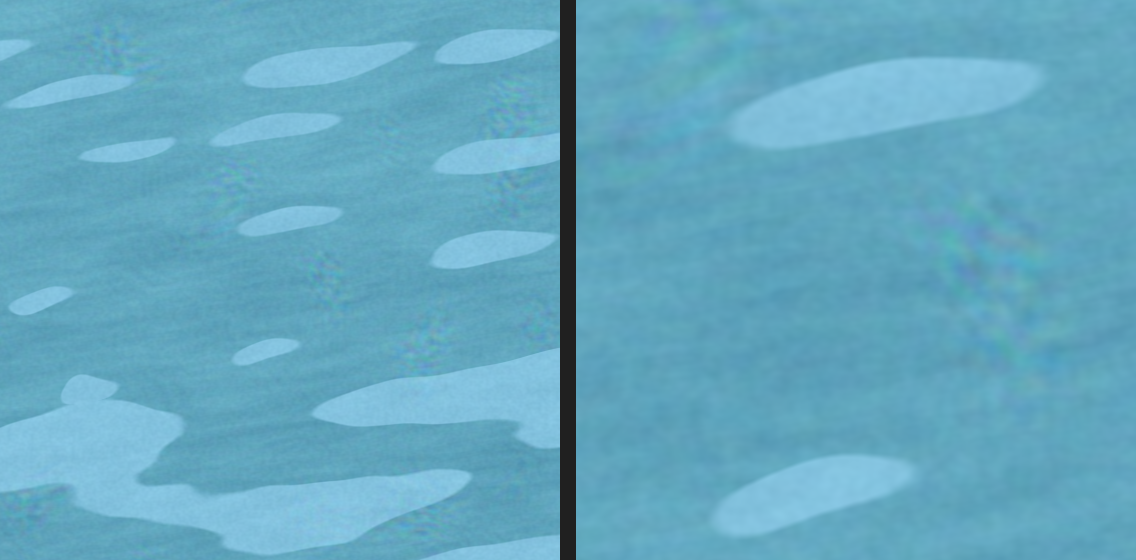
Left: the whole. Right: its middle third, enlarged.
This texture is drawn by a WebGL 1 fragment shader. Its source:

```glsl
precision highp float;
// Pale sky reflections on rippled teal water, seen at a low angle.
// Scattered tapered lenses thin out upward; thresholded gradient noise
// merges into long bands below. Streaks and faint colour grain go on top.
uniform vec2 u_resolution;

vec2 hash2(vec2 p) {
  p = vec2(dot(p, vec2(127.1, 311.7)), dot(p, vec2(269.5, 183.3)));
  return fract(sin(p) * 43758.545);
}

vec2 gradientAt(vec2 cell) {
  float angle = 6.2832 * hash2(cell).x;
  return vec2(cos(angle), sin(angle));
}

float noise(vec2 p) {
  vec2 i = floor(p), f = fract(p);
  vec2 u = f * f * f * (f * (f * 6.0 - 15.0) + 10.0);
  vec2 e = vec2(1.0, 0.0);
  float low = mix(dot(gradientAt(i), f), dot(gradientAt(i + e), f - e), u.x);
  float high = mix(dot(gradientAt(i + e.yx), f - e.yx),
                   dot(gradientAt(i + 1.0), f - 1.0), u.x);
  return mix(low, high, u.y);
}

float fbm(vec2 p) {
  float sum = 0.0, amp = 0.6;
  for (int i = 0; i < 4; i++) {
    sum += amp * noise(p);
    p = p * 2.03 + 17.3;
    amp *= 0.55;
  }
  return sum;
}

// Coverage of tapered lenses, one per jittered cell
float lenses(vec2 s) {
  vec2 size = vec2(0.36, 0.125);
  vec2 home = floor(s / size);
  float cover = 0.0;
  for (int j = -1; j <= 1; j++) {
    for (int i = -1; i <= 1; i++) {
      vec2 cell = home + vec2(float(i), float(j));
      vec2 place = hash2(cell + 3.7), shape = hash2(cell + 41.2);
      vec2 center = (cell + 0.2 + 0.6 * place) * size;
      float halfLength = mix(0.045, 0.16, shape.x);
      float halfWidth = mix(0.010, 0.021, shape.y) + 0.07 * halfLength;
      vec2 d = s - center;
      float along = d.x / halfLength;
      d.y -= 0.04 * d.x + 0.004 * sin(along * 2.5 + 6.0 * place.x);
      float taper = halfWidth * (1.0 - 0.45 * clamp(along, -1.2, 1.2) * (shape.y - 0.2));
      float edge = (length(vec2(along, d.y / taper)) - 1.0) * taper;
      float present = step(0.26, hash2(cell + 9.1).y) * step(0.27, center.y);
      cover = max(cover, present * (1.0 - smoothstep(-0.002, 0.002, edge)));
    }
  }
  return cover;
}

// Broad joined reflections, denser toward the bottom
float bands(vec2 s) {
  float field = 0.9 * noise(s * vec2(2.3, 8.5) + vec2(5.2, 8.1));
  field += 0.2 * sin(s.y * 38.0 + 1.2 * noise(s * 2.0));
  field += 0.13 * noise(s * vec2(8.0, 24.0) + 2.6);
  float threshold = mix(-0.02, 0.85, smoothstep(0.08, 0.52, s.y));
  return smoothstep(-0.025, 0.025, field - threshold);
}

void main() {
  vec2 p = gl_FragCoord.xy / u_resolution;

  // Shear so the features climb to the right, then wobble their outlines
  vec2 s = vec2(p.x, p.y - 0.15 * p.x);
  vec2 wobble = vec2(noise(s * vec2(9.0, 20.0)), noise(s * vec2(10.0, 18.0) + 31.0));
  vec2 w = s + wobble * vec2(0.018, 0.006);
  float sky = max(lenses(w), bands(w));

  // Water body: soft patches, long streaks and fine curved ripples
  float patches = fbm(s * vec2(3.0, 9.0) + 12.0);
  float streaks = fbm(w * vec2(6.0, 42.0) + 0.6 * patches);
  float swirl = noise(p * 7.0 + 4.0);
  float ripple = sin(170.0 * (p.y + 0.35 * p.x) + 22.0 * swirl);
  ripple *= smoothstep(-0.1, 0.4, noise(p * 9.0 + 50.0));
  float tone = 0.42 + 0.18 * smoothstep(0.2, 0.9, p.y);
  tone += 0.55 * patches + 0.5 * streaks + 0.07 * ripple;
  vec3 water = mix(vec3(0.325, 0.595, 0.695), vec3(0.43, 0.71, 0.795),
                   clamp(tone, -0.15, 1.15));

  // Reflected sky, slightly uneven
  vec3 pale = vec3(0.51, 0.76, 0.87) + 0.045 * fbm(s * vec2(9.0, 22.0) + 70.0);
  vec3 color = mix(water, pale, sky);

  // Neutral grain plus sparse iridescent flecks
  color += 0.022 * noise(p * 95.0) + 0.018 * noise(p * vec2(150.0, 190.0));
  vec2 g = p * vec2(45.0, 75.0) + 3.0 * swirl;
  vec3 tint = vec3(noise(g), noise(g + 23.0), noise(g + 57.0));
  float fleck = smoothstep(0.1, 0.5, noise(p * 6.0 + 80.0));
  color += tint * (0.02 + 0.09 * fleck) * (1.0 - 0.6 * sky);

  gl_FragColor = vec4(color, 1.0);
}
```
